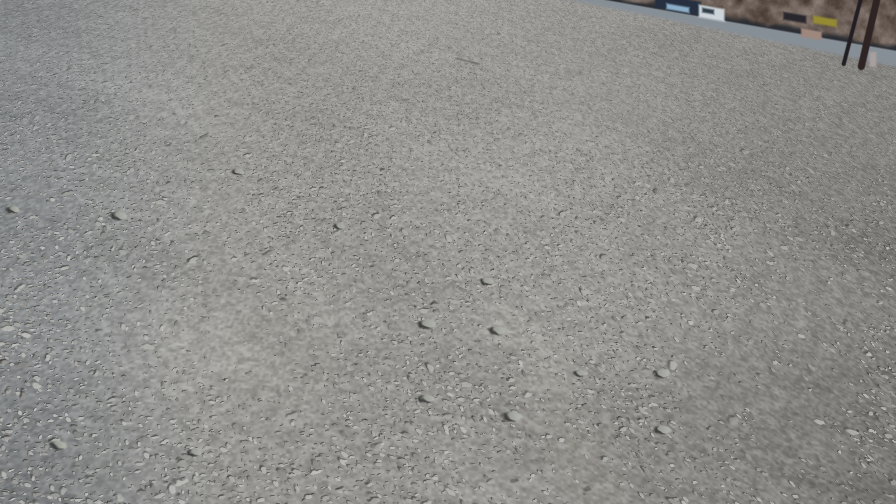
Reproduce this texture procedurally as a Shadertoy shader.

```glsl
// Sunlit gravel ground seen at a slant, with a road and parked cars in the far corner.

float hash(vec2 p) {
    return fract(sin(dot(p, vec2(127.1, 311.7))) * 43758.5453);
}

float noise(vec2 p) {
    vec2 i = floor(p), f = fract(p);
    f = f * f * (3.0 - 2.0 * f);
    return mix(mix(hash(i), hash(i + vec2(1, 0)), f.x),
               mix(hash(i + vec2(0, 1)), hash(i + 1.0), f.x), f.y);
}

float fbm(vec2 p) {
    float sum = 0.0, amp = 0.5;
    for (int i = 0; i < 5; i++) {
        sum += amp * noise(p);
        p = mat2(1.6, 1.2, -1.2, 1.6) * p + 7.3;
        amp *= 0.5;
    }
    return sum;
}

float softDisc(vec2 p, float radius, float blur) {
    return 1.0 - smoothstep(radius - blur, radius + blur, length(p));
}

float box(vec2 p, vec2 center, vec2 halfSize) {
    vec2 d = abs(p - center) - halfSize;
    return 1.0 - smoothstep(-0.003, 0.004, max(d.x, d.y));
}

float line(vec2 p, vec2 a, vec2 b, float width) {
    vec2 pa = p - a, ba = b - a;
    float t = clamp(dot(pa, ba) / dot(ba, ba), 0.0, 1.0);
    return 1.0 - smoothstep(width - 0.002, width + 0.002, length(pa - ba * t));
}

// Scattered angular pebbles, each with a shadow on its lower left
vec3 pebbles(vec3 col, vec2 g, float freq, float density, float contrast) {
    vec2 cell = floor(g * freq);
    float pick = hash(cell + freq);
    vec2 p = fract(g * freq) - 0.5;
    p -= (vec2(hash(cell + 3.1), hash(cell + 8.7)) - 0.5) * 0.4;
    p += (noise(g * freq * 5.0) - 0.5) * 0.12;
    float a = (hash(cell + 5.3) - 0.6) * 2.2;
    mat2 turn = mat2(cos(a), sin(a), -sin(a), cos(a));
    float radius = mix(0.15, 0.28, hash(cell + 1.9));
    float present = smoothstep(pick - 0.04, pick + 0.04, density) * contrast;
    float shade = softDisc(turn * (p + vec2(0.12, 0.1)) * vec2(0.85, 1.6), radius, 0.08);
    float body = softDisc(turn * p * vec2(0.85, 1.6), radius, 0.07);
    float tone = mix(0.53, 0.76, hash(cell + 6.1));
    float dark = mix(0.4, 1.0, hash(cell + 4.4));
    col = mix(col, vec3(0.2, 0.2, 0.19), shade * present * dark);
    return mix(col, vec3(tone, tone, tone * 0.98), body * min(present * 1.4, 1.0));
}

vec3 ground(vec2 p) {
    float depth = 1.55 - p.y - 0.12 * p.x;
    vec2 g = vec2((p.x - 0.9) / depth, 1.2 * log(depth));

    // Broad light, cool left side, darker right and lower corners
    vec2 c = (p - vec2(0.75, 0.68)) * vec2(0.9, 1.0);
    float light = 0.607 - 0.08 * dot(c, c);
    light -= 0.045 * smoothstep(1.0, 1.8, p.x) + 0.03 * smoothstep(0.4, 0.0, p.x);
    vec3 col = light * mix(vec3(1.01, 1.0, 0.97), vec3(0.98, 1.0, 1.01), smoothstep(0.6, 0.0, p.x));
    col += (fbm(p * vec2(4.0, 9.0) + p.yx * 2.0) - 0.48) * 0.09;

    // Bare sandy patches leave fewer stones
    vec2 s = (p - vec2(0.44, 0.29)) * vec2(5.0, 8.0);
    float track = p.x - 1.13 + 0.45 * (p.y - 0.15);
    float bare = exp(-dot(s, s)) + exp(-track * track * 250.0) * smoothstep(0.45, 0.25, p.y);
    col += bare * vec3(0.02, 0.016, 0.01);
    float cover = fbm(p * 5.0 + 2.0) * 1.1 - 0.05 - bare * 0.25;
    cover -= 0.17 * smoothstep(0.9, 1.6, p.x + 0.4 * p.y);
    float near = smoothstep(0.4, 1.0, depth);

    // Fine grit, then growing pebbles
    col += (noise(g * vec2(100.0, 130.0)) - 0.5) * 0.09;
    col += (noise(g * 210.0) - 0.5) * (0.06 + 0.05 * near);
    for (int i = 0; i < 6; i++) {
        float k = float(i);
        col = pebbles(col, g + 3.7 * k, 92.0 * pow(0.8, k), cover * (0.95 - 0.15 * k), 0.2 + 0.45 * near);
    }

    // Larger rocks: position and radius
    vec3 rocks[14] = vec3[14](
        vec3(0.99, 0.345, 0.015), vec3(0.97, 0.443, 0.013), vec3(0.852, 0.358, 0.016),
        vec3(1.317, 0.26, 0.015), vec3(1.318, 0.148, 0.015), vec3(0.24, 0.573, 0.015),
        vec3(0.477, 0.66, 0.011), vec3(0.03, 0.585, 0.012), vec3(0.676, 0.552, 0.01),
        vec3(0.12, 0.118, 0.016), vec3(0.85, 0.21, 0.014), vec3(1.154, 0.26, 0.012),
        vec3(1.02, 0.175, 0.017), vec3(0.39, 0.103, 0.013));
    for (int i = 0; i < 14; i++) {
        vec2 q = (p - rocks[i].xy) * vec2(0.85, 1.5);
        q.y += q.x * 0.3;
        q += (noise(p * 120.0) - 0.5) * 0.005;
        float r = rocks[i].z;
        col = mix(col, vec3(0.2), 0.85 * softDisc(q + r * vec2(0.45, 0.35), r * 0.75, r * 0.25));
        col = mix(col, vec3(0.64, 0.65, 0.62) + 5.0 * q.x, softDisc(q, r * 0.75, r * 0.22));
    }
    return mix(col, vec3(0.36), 0.6 * line(p, vec2(0.905, 0.884), vec2(0.95, 0.873), 0.002));
}

void mainImage(out vec4 fragColor, in vec2 fragCoord) {
    vec2 p = fragCoord / iResolution.y;
    vec3 col = ground(p);

    // Road and the slope behind it
    float roadEdge = p.y - 1.0 + 0.205 * (p.x - 1.13);
    col = mix(col, vec3(0.53, 0.56, 0.59), smoothstep(-0.006, 0.008, roadEdge));
    float verge = p.y - 1.0 + 0.175 * (p.x - 1.2);
    vec3 slope = vec3(0.41, 0.36, 0.33) + (fbm(p * 45.0) - 0.5) * 0.45;
    slope = mix(vec3(0.17, 0.18, 0.2), slope, smoothstep(0.004, 0.018, verge + 0.012 * noise(p * 50.0) - 0.004));
    col = mix(col, slope, smoothstep(-0.002, 0.003, verge));

    // Parked cars, level with the road
    vec2 q = vec2(p.x, verge);
    col = mix(col, vec3(0.15, 0.19, 0.25), box(q, vec2(1.345, 0.016), vec2(0.045, 0.013)));
    col = mix(col, vec3(0.55, 0.68, 0.78), box(q, vec2(1.345, 0.009), vec2(0.022, 0.005)));
    col = mix(col, vec3(0.8, 0.83, 0.85), box(q, vec2(1.412, 0.011), vec2(0.025, 0.012)));
    col = mix(col, vec3(0.2, 0.24, 0.28), box(q, vec2(1.405, 0.014), vec2(0.011, 0.004)));
    col = mix(col, vec3(0.16, 0.15, 0.18), box(q, vec2(1.577, 0.031), vec2(0.022, 0.007)));
    col = mix(col, vec3(0.58, 0.54, 0.2), box(q, vec2(1.637, 0.034), vec2(0.023, 0.007)));
    col = mix(col, vec3(0.62, 0.53, 0.49), box(q, vec2(1.61, 0.004), vec2(0.02, 0.008)));

    // Leaning poles and the pale block beside them
    col = mix(col, vec3(0.13, 0.12, 0.14), line(p, vec2(1.71, 1.01), vec2(1.674, 0.873), 0.004));
    col = mix(col, vec3(0.18, 0.14, 0.14), line(p, vec2(1.742, 1.01), vec2(1.709, 0.868), 0.007));
    col = mix(col, vec3(0.66, 0.62, 0.62), box(p, vec2(1.732, 0.882), vec2(0.006, 0.014)));

    fragColor = vec4(clamp(col, 0.0, 1.0), 1.0);
}
```
